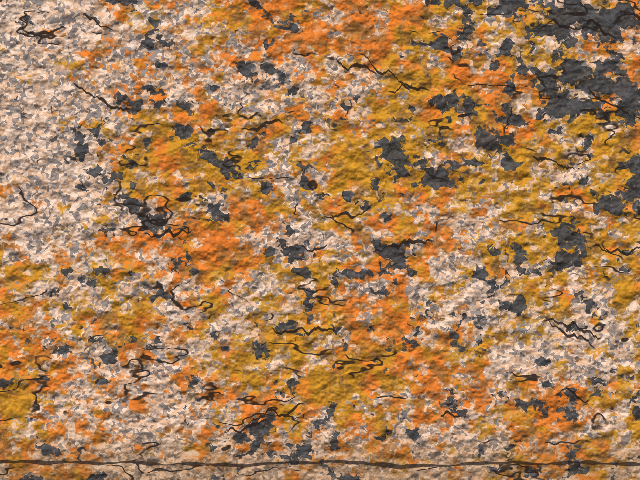
Reproduce this texture procedurally as a WebGL 1 fragment shader.

```glsl
precision highp float;
// Draws sunlit, cracked granite speckled with ochre, orange and black lichen.

uniform vec2 u_resolution;

const vec3 PALE_GRAIN = vec3(0.86, 0.75, 0.67);
const vec3 PINK_GRAIN = vec3(0.81, 0.65, 0.53);
const vec3 GREY_GRAIN = vec3(0.54, 0.49, 0.47);
const vec3 OCHRE = vec3(0.73, 0.51, 0.15);
const vec3 ORANGE = vec3(0.81, 0.44, 0.17);
const vec3 BROWN = vec3(0.50, 0.36, 0.21);
const vec3 BLACK_CRUST = vec3(0.26, 0.26, 0.27);
const vec3 CREVICE = vec3(0.16, 0.13, 0.12);
const float GRAIN_SCALE = 150.0;    // grains per canvas height
const float LICHEN_LEVEL = 0.462;   // lower means more lichen
const float BLACK_LEVEL = 0.622;    // lower means more black crust
const float RELIEF = 2.5;
const vec2 LIGHT_STEP = vec2(-0.0015, 0.0035);
const int CRACKS = 24;
const float SEAM_HEIGHT = 0.032;

float hash(vec2 p) {
  vec3 q = fract(p.xyx * 0.1031);
  q += dot(q, q.yzx + 33.33);
  return fract((q.x + q.y) * q.z);
}

float noise(vec2 p) {
  vec2 i = floor(p), f = fract(p);
  f *= f * (3.0 - 2.0 * f);
  return mix(mix(hash(i), hash(i + vec2(1.0, 0.0)), f.x),
             mix(hash(i + vec2(0.0, 1.0)), hash(i + 1.0), f.x), f.y);
}

float fbm(vec2 p) {
  float sum = 0.0, amp = 0.533;
  for (int i = 0; i < 4; i++) {
    sum += amp * noise(p);
    p = p * 2.03 + 17.3;
    amp *= 0.5;
  }
  return sum;
}

// Cellular noise: two random values of the nearest grain
vec2 grains(vec2 p) {
  vec2 cell = floor(p), nearestId = cell;
  float nearest = 8.0;
  for (int y = -1; y <= 1; y++) {
    for (int x = -1; x <= 1; x++) {
      vec2 id = cell + vec2(float(x), float(y));
      float d = length(id + vec2(hash(id + 3.7), hash(id + 91.3)) - p);
      if (d < nearest) {
        nearest = d;
        nearestId = id;
      }
    }
  }
  return vec2(hash(nearestId + 41.0), hash(nearestId + 67.0));
}

float patchAt(vec2 p, vec2 centre, vec2 radius) {
  vec2 q = (p - centre) / radius;
  return exp(-dot(q, q));
}

float relief(vec2 p) { return fbm(p * vec2(34.0, 48.0) + 5.0); }

// Ragged short cracks, broken ledges, and one seam along the foot of the slab
float cracks(vec2 p, float pixel) {
  float seamY = SEAM_HEIGHT + 0.025 * (fbm(vec2(p.x * 14.0, 2.0)) - 0.5);
  float seamWidth = 0.004 * noise(vec2(p.x * 35.0, 9.0));
  float mask = 0.85 * (1.0 - smoothstep(seamWidth, seamWidth + pixel, abs(p.y - seamY)));
  float ledge = abs(fbm(p * vec2(9.0, 20.0) + 61.0) - 0.5);
  float broken = smoothstep(0.54, 0.62, fbm(p * vec2(11.0, 13.0) + 29.0));
  mask = max(mask, broken * (1.0 - smoothstep(0.006, 0.024, ledge)));
  for (int i = 0; i < CRACKS; i++) {
    float k = float(i) * 7.31 + 1.0;
    vec2 d = p - vec2(1.34 * hash(vec2(k, 1.0)), 0.1 + 0.9 * hash(vec2(k, 2.0)));
    float reach = mix(0.02, 0.075, hash(vec2(k, 3.0)));
    float taper = 1.0 - abs(d.x) / reach;
    if (taper > 0.0) {
      float slope = mix(-0.7, 0.3, hash(vec2(k, 4.0)));
      float bend = 0.05 * (fbm(vec2(p.x * 32.0, k)) - 0.5);
      float width = 0.004 * sqrt(taper) * noise(vec2(p.x * 70.0, k));
      float line = 1.0 - smoothstep(width, width + pixel, abs(d.y - slope * d.x - bend));
      mask = max(mask, line * smoothstep(0.0, 0.15, taper));
    }
  }
  return mask;
}

void main() {
  float pixel = 1.0 / u_resolution.y;
  vec2 p = gl_FragCoord.xy * pixel;
  vec2 warped = p + 0.009 * (vec2(noise(p * 110.0), noise(p * 110.0 + 50.0)) - 0.5);
  vec2 grain = grains(warped * GRAIN_SCALE);

  // Bare granite
  vec3 color = mix(PINK_GRAIN, PALE_GRAIN, smoothstep(0.2, 0.65, grain.x));
  float grey = grain.y + 1.1 * (fbm(p * 45.0 + 70.0) - 0.5);
  color = mix(color, GREY_GRAIN, smoothstep(0.55, 0.85, grey));

  // Where the lichen is thin or dense
  float foot = 1.0 - smoothstep(0.02, 0.13, p.y);
  float bare = 0.23 * patchAt(p, vec2(0.02, 0.8), vec2(0.2, 0.28))
             + 0.12 * patchAt(p, vec2(0.28, 0.17), vec2(0.3, 0.09))
             + 0.15 * patchAt(p, vec2(1.21, 0.27), vec2(0.12, 0.06)) + 0.06 * foot;
  float dense = 0.09 * patchAt(p, vec2(0.78, 0.26), vec2(0.28, 0.1));
  float cover = 0.27 * fbm(p * 6.0 + 11.0) + 0.38 * fbm(warped * vec2(24.0, 30.0) + 23.0)
              + 0.35 * fbm(warped * vec2(62.0, 74.0) + 37.0);
  cover += 0.12 * (grain.x - 0.5) + dense - bare;

  // Ochre and orange crust, thin in places
  float hue = 0.5 * fbm(p * 6.0 + 31.0) + 0.5 * fbm(warped * 30.0) + 0.1 * (grain.y - 0.5);
  vec3 crust = mix(OCHRE, ORANGE, smoothstep(0.43, 0.59, hue - 0.6 * dense));
  crust = mix(crust, BROWN, 0.7 * smoothstep(0.52, 0.7, fbm(warped * 55.0 + 83.0)));
  crust *= mix(0.92, 1.08, grain.y);
  float thickness = mix(0.62, 0.97, smoothstep(0.0, 0.09, cover - LICHEN_LEVEL));
  color = mix(color, crust, thickness * smoothstep(-0.025, 0.025, cover - LICHEN_LEVEL));
  color = mix(color, BROWN, 0.35 * foot);

  // Black crust, thickest at the upper right
  float shade = smoothstep(0.62, 1.2, p.x) * smoothstep(0.2, 0.9, p.y);
  float black = 0.5 * fbm(warped * vec2(15.0, 19.0) + 47.0)
              + 0.5 * fbm(warped * vec2(36.0, 44.0) + 53.0);
  black += 0.12 * shade - 0.3 * bare + 0.06 * (grain.x - 0.5);
  float blackMask = smoothstep(-0.015, 0.015, black - BLACK_LEVEL);
  color = mix(color, BLACK_CRUST * mix(0.85, 1.2, grain.y), 0.93 * blackMask);

  // Relief and cracks
  float slope = relief(p) - relief(p + LIGHT_STEP);
  color *= clamp(1.0 + RELIEF * slope, 0.45, 1.18);
  color = mix(color, CREVICE, 0.85 * cracks(p, pixel));
  gl_FragColor = vec4(clamp(color, 0.0, 1.0), 1.0);
}
```
